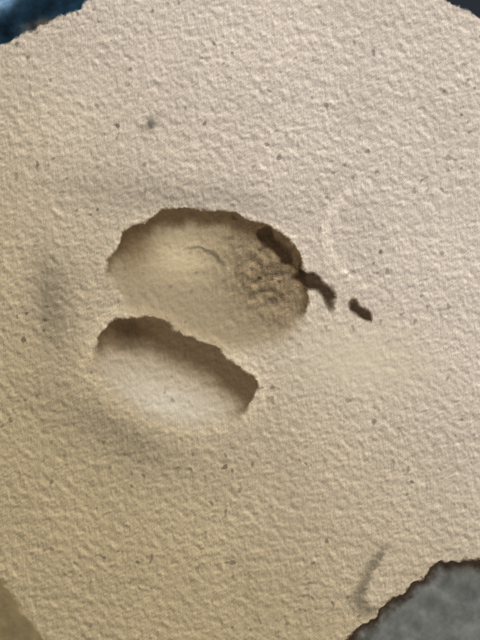
Give the GLSL for this texture, as a Shadertoy shader.

```glsl
// Damp sand slab with two pressed hollows, lit from above, over a dark ground.

vec2 gradientAt(vec2 cell) {
    vec2 h = vec2(dot(cell, vec2(127.1, 311.7)), dot(cell, vec2(269.5, 183.3)));
    return 2.0 * fract(sin(h) * 43758.5) - 1.0;
}

float noise(vec2 p) {
    vec2 i = floor(p), f = p - i, u = f * f * (3.0 - 2.0 * f), e = vec2(1, 0);
    return mix(mix(dot(gradientAt(i), f), dot(gradientAt(i + e), f - e), u.x),
               mix(dot(gradientAt(i + e.yx), f - e.yx), dot(gradientAt(i + 1.0), f - 1.0), u.x), u.y);
}

float fbm(vec2 p) {
    float sum = 0.0, amp = 0.6;
    for (int i = 0; i < 4; i++) {
        sum += amp * noise(p);
        p = mat2(1.6, 1.2, -1.2, 1.6) * p + 7.3;
        amp *= 0.6;
    }
    return sum;
}

// Signed distance to a closed outline, negative inside
float outline(vec2 p, vec2 v[12]) {
    float d = 9.0, side = 1.0;
    for (int i = 0, j = 11; i < 12; j = i, i++) {
        vec2 e = v[j] - v[i], w = p - v[i];
        vec2 b = w - e * clamp(dot(w, e) / dot(e, e), 0.0, 1.0);
        d = min(d, dot(b, b));
        bvec3 c = bvec3(p.y >= v[i].y, p.y < v[j].y, e.x * w.y > e.y * w.x);
        if (all(c) || all(not(c))) side = -side;
    }
    return side * sqrt(d);
}

// Hollows: a shrunken outline grown back, which rounds its corners
float upperHollow(vec2 p) {
    vec2 c = vec2(.325, .565);
    return outline(c + (p - c) * 1.3, vec2[12](vec2(.159, .586), vec2(.182, .629), vec2(.241, .667),
        vec2(.345, .669), vec2(.410, .646), vec2(.462, .622), vec2(.488, .570), vec2(.492, .518),
        vec2(.456, .473), vec2(.352, .457), vec2(.280, .486), vec2(.195, .531))) / 1.3 - .030;
}

float lowerHollow(vec2 p) {
    vec2 c = vec2(.275, .42);
    return outline(c + (p - c) * 1.25, vec2[12](vec2(.141, .479), vec2(.169, .505), vec2(.228, .508),
        vec2(.286, .473), vec2(.345, .447), vec2(.378, .420), vec2(.414, .393), vec2(.397, .353),
        vec2(.312, .332), vec2(.234, .345), vec2(.169, .388), vec2(.137, .434))) / 1.25 - .016;
}

float segment(vec2 p, vec2 a, vec2 b) {
    vec2 w = p - a, e = b - a;
    return length(w - e * clamp(dot(w, e) / dot(e, e), 0.0, 1.0));
}

// Soft spot, stretched by radius and turned by angle
float spot(vec2 p, vec2 centre, vec2 radius, float angle) {
    float c = cos(angle), s = sin(angle);
    vec2 q = mat2(c, -s, s, c) * (p - centre) / radius;
    return exp(-dot(q, q));
}

// Coverage with a crisp edge on the shaded side and a soft one on the lit side
float cover(float d, float dTowardLight) {
    float width = mix(.020, .003, smoothstep(-.014, .008, dTowardLight - d));
    return smoothstep(width, -width, d);
}

void mainImage(out vec4 fragColor, in vec2 fragCoord) {
    vec2 p = fragCoord / iResolution.y;
    p.x += 0.375 - 0.5 * iResolution.x / iResolution.y;
    float wobble = fbm(p * 32.0);
    vec2 q = p + 0.014 * vec2(wobble, fbm(p * 32.0 + 40.0));

    // Broad sand tones
    vec3 col = mix(vec3(.66, .59, .46), vec3(.80, .745, .685), smoothstep(.2, 1.02, p.x * .72 + p.y * .75));
    col *= 1.0 + 0.09 * fbm(p * 8.0);
    col *= 1.0 - 0.2 * spot(p, vec2(.08, .53), vec2(.03, .08), 0.1);
    col *= 1.0 - 0.12 * spot(p, vec2(.28, .69), vec2(.18, .03), -0.1);
    col *= 1.0 - 0.14 * spot(p, vec2(.19, .32), vec2(.13, .03), -0.5);
    float pressed = spot(p, vec2(.56, .44), vec2(.11, .055), -0.1);
    col = mix(col, vec3(.80, .745, .64), 0.7 * pressed);
    float arc = abs(length(q - vec2(.59, .635)) - .08);
    col *= 1.0 + 0.1 * smoothstep(.012, .0, arc) * smoothstep(.62, .53, p.x);

    // Upper hollow: smooth mound on the left, crumbled slope on the right
    float du = upperHollow(q), towardU = upperHollow(q + vec2(.008, .026));
    float inU = cover(du, towardU), crumbs = spot(p, vec2(.42, .565), vec2(.085, .06), -0.7);
    vec3 wall = mix(vec3(.64, .57, .455), vec3(.78, .71, .57), spot(p, vec2(.28, .597), vec2(.075, .033), -0.15));
    wall = mix(wall, vec3(.43, .36, .27), 0.75 * crumbs);
    wall = mix(wall, vec3(.42, .34, .24), 0.8 * spot(p, vec2(.205, .62), vec2(.04, .035), 0.6));
    float crescent = abs(length((q - vec2(.29, .57)) / vec2(1, .7)) - .062);
    wall *= 1.0 - 0.3 * smoothstep(.008, .0, crescent) * smoothstep(.28, .32, p.x) * smoothstep(.575, .60, p.y);
    wall = mix(wall, vec3(.32, .25, .17), 0.9 * smoothstep(-.015, .012, towardU));
    col = mix(col * (1.0 + .07 * smoothstep(.016, .0, abs(du))), wall, inU);

    // Lower hollow: shaded wall above, pale floor below
    float dl = lowerHollow(q), towardL = lowerHollow(q + vec2(.018, .034)), inL = cover(dl, towardL);
    wall = mix(vec3(.65, .58, .47), vec3(.80, .75, .66), spot(p, vec2(.265, .37), vec2(.12, .045), -0.35));
    wall = mix(wall, vec3(.36, .285, .2), 0.9 * smoothstep(-.028, .012, towardL));
    wall = mix(wall, vec3(.23, .175, .11), 0.75 * spot(q, vec2(.20, .485), vec2(.04, .022), -0.4));
    col = mix(col * (1.0 + .08 * smoothstep(.02, .0, abs(dl - .008))), wall, inL);

    // Broken crevice running out to the right
    float crack = min(segment(q, vec2(.41, .635), vec2(.49, .56)), segment(q, vec2(.49, .56), vec2(.578, .498)) + .003);
    col = mix(col, vec3(.2, .15, .1), 0.9 * smoothstep(.015, .003, crack + 0.035 * noise(p * 42.0)));

    // Finger-shaped lump near the lower right edge
    col *= 1.0 - 0.25 * smoothstep(.032, .016, segment(q, vec2(.575, .062), vec2(.608, .125)));
    float lump = smoothstep(.023, .015, segment(q, vec2(.59, .07), vec2(.62, .13)));
    col = mix(col, vec3(.72, .655, .55), lump);

    // Grain lit from above, scattered pits and crumbled clods
    float rough = 1.0 - max(pressed * .6, max(inL * .45, inU * (1.0 - crumbs) * .55));
    float relief = fbm(p * 85.0) - fbm((p + vec2(.002, .004)) * 85.0);
    col *= 1.0 + 0.43 * rough * relief;
    float clods = fbm(p * 48.0) - fbm((p + vec2(.003, .007)) * 48.0);
    col *= 1.0 + crumbs * inU * clods;
    float pits = smoothstep(.22, .5, noise(p * 95.0)) * smoothstep(-.25, .35, noise(p * 13.0));
    col *= 1.0 - (0.35 + 0.4 * crumbs * inU) * pits * rough;
    col *= 1.0 - 0.4 * spot(q, vec2(.235, .805), vec2(.012, .007), 0.6);

    // Ground showing at the corners
    vec3 ground = mix(vec3(.10, .17, .22), vec3(.42, .53, .62), spot(p, vec2(0, 1), vec2(.035, .018), 0.5));
    ground = mix(ground, vec3(.40, .33, .27), spot(q, vec2(.072, .958), vec2(.03, .012), 0.2));
    col = mix(col, ground * (1.0 + wobble), smoothstep(-.003, .004, q.y - .927 - .5 * q.x));
    col = mix(col, vec3(.17, .19, .21), smoothstep(-.003, .004, (q.x - .697) * .58 + q.y - 1.0));
    float depth = min(.83 * (q.x - .54), .125) - q.y + 0.012 * wobble;
    ground = mix(vec3(.2, .16, .12), vec3(.41, .41, .39), smoothstep(.0, .03, depth)) * (1.0 + .5 * wobble);
    col = mix(col, ground, smoothstep(-.003, .004, depth));
    col = mix(col, vec3(.46, .40, .28) * (1.0 + .4 * wobble), .85 * smoothstep(-.008, .012, .1 - 1.4 * q.x - q.y));
    fragColor = vec4(clamp(col, 0.0, 1.0), 1.0);
}
```
